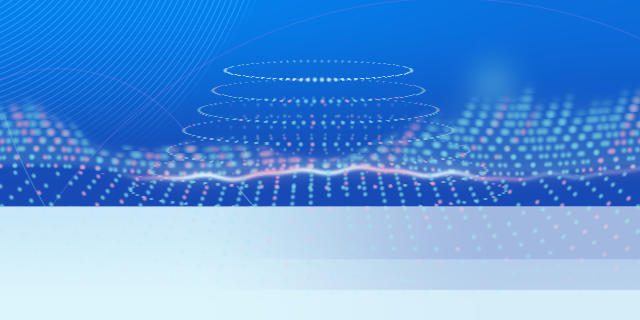
Reproduce this background procedurally as a WebGL 1 fragment shader.

```glsl
precision highp float;
uniform vec2 u_resolution;

const vec3 TEAL = vec3(0.48, 0.84, 0.88);
const vec3 PINK = vec3(0.95, 0.64, 0.80);
const vec3 ICE = vec3(0.86, 0.96, 0.99);
const float HORIZON = 0.354;
const float TAU = 6.28318;

float hash(vec2 cell) {
  return fract(sin(dot(cell, vec2(127.1, 311.7))) * 43758.5);
}

float disc(float d, float radius, float blur) {
  return 1.0 - smoothstep(radius - blur, radius + blur, d);
}

float bell(float x, float center, float width) {
  float t = (x - center) / width;
  return exp(-t * t);
}

float arc(vec2 p, vec2 center, float radius, float px) {
  return disc(abs(length(p - center) - radius), 0.0012, px);
}

vec3 dotTint(float pick, float pinkShare) {
  return mix(TEAL, PINK, step(1.0 - pinkShare, pick));
}

// Height of the bright seam, and of the wave above it
float ridge(float x) {
  return 0.457 + 0.013 * cos((x - 1.1) * TAU);
}

float crest(float x) {
  return 0.085 + 0.125 * (1.0 - smoothstep(0.08, 0.36, x))
    + 0.15 * smoothstep(1.1, 1.5, x) + 0.05 * bell(x, 1.56, 0.13)
    + 0.035 * bell(x, 0.68, 0.14) - 0.05 * bell(x, 1.02, 0.12);
}

vec3 sky(vec2 p) {
  vec3 high = mix(vec3(0.02, 0.50, 0.92), vec3(0.04, 0.43, 0.86), smoothstep(0.6, 2.0, p.x));
  return mix(vec3(0.09, 0.29, 0.71), high, smoothstep(0.4, 1.02, p.y));
}

// Pale steps, tinted towards the right
vec3 panel(vec2 p, float px) {
  float tint = mix(0.12, 0.6, smoothstep(0.094 - px, 0.094 + px, p.y));
  tint = mix(tint, 1.0, smoothstep(0.19 - px, 0.19 + px, p.y));
  vec3 left = mix(ICE, vec3(0.79, 0.91, 0.97), smoothstep(0.05, HORIZON, p.y));
  return mix(left, vec3(0.63, 0.72, 0.88), tint * smoothstep(0.55, 1.6, p.x));
}

// Leaning columns of beads that blur towards their tops
vec4 strands(vec2 p, float lean, float gap, float seed, float px) {
  float rowGap = 0.026;
  float h = p.y - ridge(p.x);
  float v = clamp(h / crest(p.x), 0.0, 1.3);
  float decay = exp(-8.0 * max(h, 0.0));
  vec2 grid = vec2((p.x + lean * (1.0 - decay)) / gap, h / rowGap);
  vec2 cell = floor(grid);
  vec2 f = (grid - cell - 0.5) * vec2(gap, rowGap);
  f.x -= lean * 8.0 * decay * f.y;
  float pick = hash(vec2(cell.x, seed));
  float top = 0.75 + 0.35 * hash(vec2(cell.x, seed + 3.0));
  float bead = disc(length(f), mix(0.005, 0.012, v), mix(0.002, 0.009, v) + px);
  float fade = smoothstep(-0.01, 0.005, h) * (1.0 - smoothstep(top - 0.25, top + 0.1, v));
  return vec4(dotTint(pick, 0.36), bead * fade * mix(0.85, 0.5, v));
}

// Beads spreading out below the seam
vec4 floorBeads(vec2 p, float px) {
  float gap = 0.052;
  float off = p.x - 1.0;
  float d = max(ridge(p.x) + 0.1 * off * off - p.y, 0.0);
  float spread = 1.0 + 1.1 * d;
  vec2 grid = vec2(off / spread / gap, log(d + 0.1) * 9.0);
  vec2 cell = floor(grid);
  vec2 f = grid - cell - 0.5;
  float dy = f.y * (d + 0.1) / 9.0;
  float dx = f.x * gap * spread + off / spread * 1.1 * dy;
  float bead = disc(length(vec2(dx, dy)), 0.0055 + 0.004 * d, 0.002 + px);
  float fade = (1.0 - step(ridge(p.x), p.y)) * step(0.15, hash(cell + 9.0));
  return vec4(dotTint(hash(cell), 0.25), bead * fade);
}

// Elliptic ring of beads, larger in front
vec4 ring(vec2 p, vec2 center, vec2 radii, float count, float pinkShare, float px) {
  vec2 q = (p - center) / radii;
  float slot = floor(atan(q.y, q.x) / TAU * count) + 0.5;
  float angle = slot * TAU / count;
  vec2 direction = vec2(cos(angle), sin(angle));
  float d = length(p - center - radii * direction);
  float bead = disc(d, 0.0045 - 0.0015 * direction.y, 0.0015 + px);
  return vec4(dotTint(hash(vec2(slot, count)), pinkShare), bead * (0.75 - 0.2 * direction.y));
}

void main() {
  float px = 1.0 / u_resolution.y;
  vec2 p = gl_FragCoord.xy * px;
  float above = smoothstep(HORIZON - px, HORIZON + px, p.y);
  float h = p.y - ridge(p.x);
  vec3 color = sky(p);

  // Hairline mesh and sweeping arcs
  float mesh = abs(fract(length(p - vec2(-0.25, 1.4)) / 0.017) - 0.5);
  float meshArea = (1.0 - smoothstep(-0.06, 0.02, p.x - 0.81 + 0.7 * (1.0 - p.y))) * smoothstep(0.5, 0.75, p.y);
  color += vec3(0.10, 0.12, 0.10) * smoothstep(0.3, 0.5, mesh) * meshArea;
  float violet = arc(p, vec2(0.18, 0.28), 0.505, px) * step(0.58, p.y) + arc(p, vec2(1.4, -0.5), 1.505, px);
  color = mix(color, vec3(0.48, 0.45, 0.90), 0.5 * violet);
  color = mix(color, TEAL, 0.5 * arc(p, vec2(1.2, 1.0), 1.24, px) * step(p.x, 0.2) * step(p.y, 0.64));

  // Soft haze inside the wave
  float haze = smoothstep(0.0, 0.03, h) * (1.0 - smoothstep(0.3, 1.25, h / crest(p.x)));
  color = mix(color, vec3(0.40, 0.66, 0.85), 0.3 * haze);
  color = mix(color, TEAL, 0.3 * bell(length(p - vec2(1.54, 0.74)), 0.0, 0.08));

  // Stacked rings widening downwards
  for (int i = 0; i < 7; i++) {
    float n = float(i);
    vec2 radii = vec2(0.292 + 0.037 * n + 0.002 * n * n, 0.029 + 0.005 * n);
    vec4 bead = ring(p, vec2(0.995, 0.78 - 0.0625 * n), radii, 84.0 - 4.0 * n, 0.3 * min(n, 1.0), px);
    vec3 tint = mix(bead.rgb, ICE, i == 0 ? 0.75 : 0.1);
    color = mix(color, tint, bead.a * (i == 0 ? 1.0 : 0.85));
  }

  // Faint beads filling the cone
  vec2 grid = (p - vec2(0.995, 0.48)) / vec2(0.042, 0.035);
  vec2 f = (fract(grid) - 0.5) * vec2(0.042, 0.035);
  float cone = (1.0 - smoothstep(0.2, 0.45, abs(p.x - 0.995) + 0.5 * (p.y - 0.46))) * step(0.48, p.y) * step(p.y, 0.69);
  color = mix(color, dotTint(hash(floor(grid)), 0.3), 0.55 * cone * disc(length(f), 0.004, 0.002 + px));

  // Two interleaved wave layers
  float lean = mix(0.3, -0.3, smoothstep(0.3, 1.5, p.x));
  for (int i = 0; i < 2; i++) {
    float n = float(i);
    vec4 bead = strands(p, lean * (1.0 - 0.35 * n), 0.052 - 0.009 * n, 5.0 + 7.0 * n, px);
    color = mix(color, bead.rgb, bead.a);
  }

  // Glowing seam
  float reach = smoothstep(0.3, 0.6, p.x) * (1.0 - 0.6 * smoothstep(1.3, 1.7, p.x));
  float ripple = 0.006 * sin(p.x * 23.0) + 0.004 * sin(p.x * 41.0);
  vec3 seam = mix(ICE, PINK, 0.35 + 0.35 * sin(p.x * 17.0));
  color = mix(color, seam, reach * (0.75 * bell(h, ripple, 0.009) + 0.2 * bell(h, 0.01, 0.035)));

  // Panel, with beads showing through
  color = mix(panel(p, px), color, above);
  color = mix(color, ICE, 0.6 * disc(abs(p.y - HORIZON), 0.001, px));
  vec4 bead = floorBeads(p, px);
  float onPanel = mix(0.15, 0.7, smoothstep(0.3, 1.3, p.x)) * smoothstep(0.0, 0.3, p.y);
  vec3 beadTint = mix(mix(bead.rgb, ICE, 0.45), bead.rgb, above);
  color = mix(color, beadTint, bead.a * mix(onPanel, 0.8, above));
  float sweep = arc(p, vec2(1.33, 0.85), 0.73, px) * step(p.x, 1.3) * step(p.y, 0.42);
  color = mix(color, vec3(0.72, 0.90, 0.98), 0.6 * sweep);

  gl_FragColor = vec4(color, 1.0);
}
```
